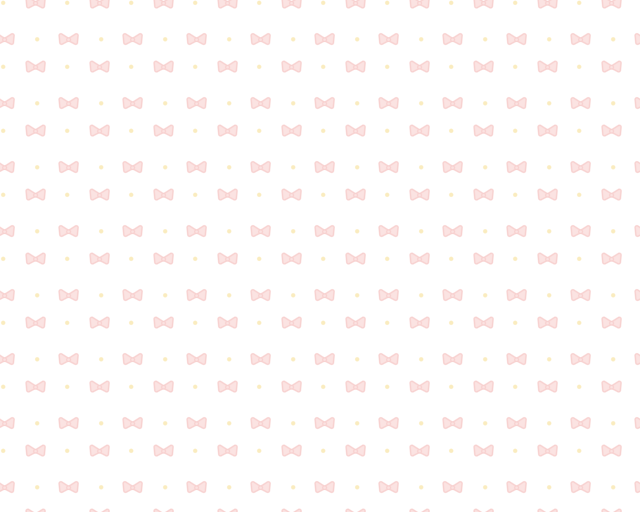
Give the GLSL for this pattern, as a WebGL 1 fragment shader.

```glsl
precision highp float;
// Staggered rows of small pink ribbon bows alternating with pale yellow dots on white.

uniform vec2 u_resolution;

// Offset from the nearest copy of a motif centred at c in the unit cell
vec2 around(vec2 p, vec2 c) {
  return fract(p - c + 0.5) - 0.5;
}

float cover(float d, float blur) {
  return 1.0 - smoothstep(-blur, blur, d);
}

// Signed distance to a triangle
float triangle(vec2 p, vec2 a, vec2 b, vec2 c) {
  vec2 ab = b - a, bc = c - b, ca = a - c;
  vec2 pa = p - a, pb = p - b, pc = p - c;
  vec2 qa = pa - ab * clamp(dot(pa, ab) / dot(ab, ab), 0.0, 1.0);
  vec2 qb = pb - bc * clamp(dot(pb, bc) / dot(bc, bc), 0.0, 1.0);
  vec2 qc = pc - ca * clamp(dot(pc, ca) / dot(ca, ca), 0.0, 1.0);
  float s = sign(ab.x * ca.y - ab.y * ca.x);
  vec2 d = min(min(
    vec2(dot(qa, qa), s * (pa.x * ab.y - pa.y * ab.x)),
    vec2(dot(qb, qb), s * (pb.x * bc.y - pb.y * bc.x))),
    vec2(dot(qc, qc), s * (pc.x * ca.y - pc.y * ca.x)));
  return -sqrt(d.x) * sign(d.y);
}

vec3 paintBow(vec3 color, vec2 p, float blur) {
  vec3 outline = vec3(0.97, 0.82, 0.815);
  vec3 satin = vec3(0.985, 0.89, 0.885);

  // Mirrored loops with rounded corners
  vec2 m = vec2(abs(p.x), p.y);
  float loops = triangle(m, vec2(0.022, -0.006), vec2(0.120, 0.056), vec2(0.110, -0.052)) - 0.039;
  color = mix(color, outline, cover(loops, blur));
  color = mix(color, satin, cover(loops + 0.023, blur));

  // Knot
  float knot = length((p + vec2(0.0, 0.008)) * vec2(1.0, 1.1)) - 0.040;
  color = mix(color, outline, cover(knot, blur));
  return mix(color, satin, cover(knot + 0.021, blur));
}

vec3 paintDot(vec3 color, vec2 p, float blur) {
  return mix(color, vec3(0.98, 0.925, 0.75), cover(length(p) - 0.033, blur));
}

void main() {
  // Ten cells across, eight down
  vec2 cell = gl_FragCoord.xy / u_resolution * vec2(10.0, 8.0);
  float blur = max(8.0 / u_resolution.x, 0.012);
  vec3 color = vec3(1.0);

  // Two staggered rows in each cell
  color = paintBow(color, around(cell, vec2(0.072, 0.388)), blur);
  color = paintDot(color, around(cell, vec2(0.581, 0.386)), blur);
  color = paintBow(color, around(cell, vec2(0.556, 0.958)), blur);
  color = paintDot(color, around(cell, vec2(0.050, 0.956)), blur);

  gl_FragColor = vec4(color, 1.0);
}
```
